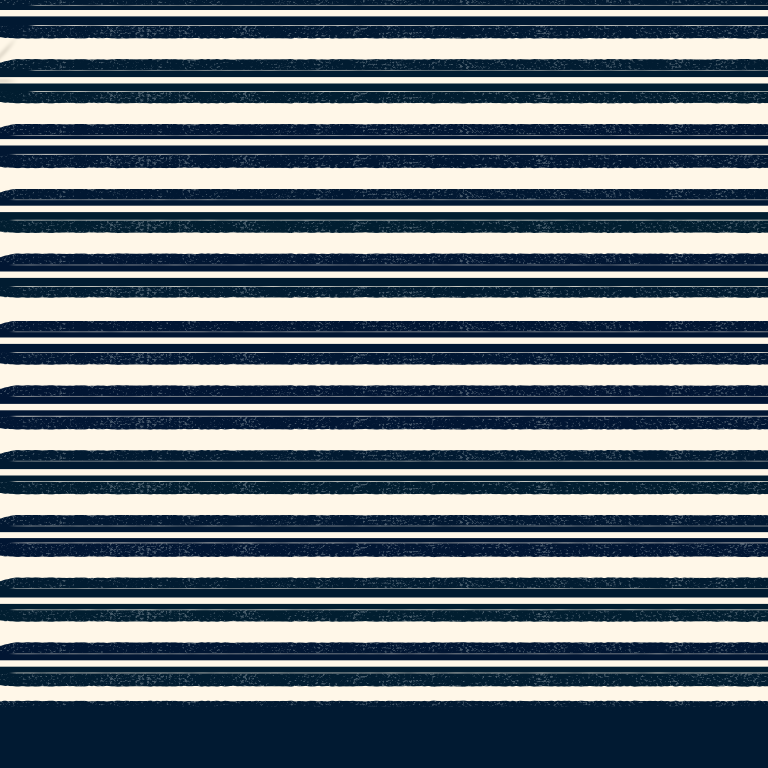
Reproduce this pattern procedurally as a WebGL 2 fragment shader.

```glsl
#version 300 es
precision highp float;
// Worn navy double stripes with hairlines on cream, above a solid navy hem.

uniform vec2 u_resolution;
out vec4 fragColor;

float hash(vec2 p) {
  vec3 q = fract(p.xyx * vec3(0.1031, 0.103, 0.0973));
  q += dot(q, q.yzx + 33.33);
  return fract((q.x + q.y) * q.z);
}

float cornerSlope(vec2 cell, vec2 offset) {
  float angle = 6.2832 * hash(cell);
  return dot(vec2(cos(angle), sin(angle)), offset);
}

float gradientNoise(vec2 p) {
  vec2 i = floor(p), f = fract(p);
  vec2 w = f * f * f * (f * (f * 6.0 - 15.0) + 10.0);
  vec2 e = vec2(1, 0);
  return mix(mix(cornerSlope(i, f), cornerSlope(i + e, f - e), w.x),
             mix(cornerSlope(i + e.yx, f - e.yx), cornerSlope(i + 1.0, f - 1.0), w.x), w.y);
}

// Antialiased coverage of the span from a to b
float span(float y, float a, float b, float px) {
  return clamp((y - a) / px + 0.5, 0.0, 1.0) - clamp((y - b) / px + 0.5, 0.0, 1.0);
}

// Top of the narrow gap and place of the lower hairline, for each repeat
const vec2 drift[11] = vec2[11](
  vec2(15.7, 30.7), vec2(18, 32), vec2(15.2, 30), vec2(17, 31), vec2(18, 32.6), vec2(17, 31.5),
  vec2(18.6, 30.5), vec2(19, 31), vec2(17.3, 28.6), vec2(20, 31.8), vec2(18, 30.2));

void main() {
  // The canvas is 768 units wide and high, measured down from the top left
  float px = 768.0 / min(u_resolution.x, u_resolution.y);
  vec2 p = vec2(gl_FragCoord.x, u_resolution.y - gl_FragCoord.y) / u_resolution * 768.0;

  // Eleven repeats, the middle ones set slightly lower
  float sag = 2.2 * smoothstep(298.0, 320.0, p.y) * (1.0 - smoothstep(530.0, 557.0, p.y));
  float down = p.y - sag + 5.7;
  float row = clamp(floor(down / 64.8), 0.0, 10.0);
  float y = down - row * 64.8;
  vec2 place = drift[int(row)];

  // Ragged outer edges, pulled in at the left end
  float ragged = 0.7 * gradientNoise(vec2(p.x * 0.22, 3.5));
  float leftPull = 1.0 - smoothstep(0.0, 15.0, p.x);
  float top = 0.2 + ragged + 3.0 * leftPull;
  float bottom = 44.0 - ragged - 0.8 * leftPull;
  float ink = span(y, top, bottom, px) - span(y, place.x, place.x + 6.4, px);
  float hem = clamp((p.y - 701.0 - ragged) / px + 0.5, 0.0, 1.0);
  ink = max(ink, hem);

  // Flecks shared by all repeats, gathered in loose clusters
  float inHem = step(700.0, p.y);
  vec2 wear = vec2(p.x, mix(y, p.y - 701.0, inHem));
  float cluster = gradientNoise(wear * vec2(0.045, 0.07) + 7.0);
  float grain = gradientNoise(wear * vec2(0.32, 0.45));
  grain += 0.6 * gradientNoise(wear * vec2(0.7, 0.8) + 31.0);
  float worn = span(y, top, 10.5, px) + span(y, place.y + 0.8, bottom, px);
  worn = mix(worn, 1.0 - smoothstep(3.0, 7.0, wear.y), inHem);
  float fleck = worn * smoothstep(0.08, 0.7, grain + 0.55 * cluster);

  // Hairlines fade in from the left
  float upperHair = 10.9 + 0.6 * (hash(vec2(row, 5.0)) - 0.5);
  float hair = 0.65 * span(y, upperHair, upperHair + 0.8, px);
  hair += 0.85 * span(y, place.y, place.y + 0.9, px);
  float hairStart = row < 2.0 ? 33.0 : 14.0;
  hair *= smoothstep(hairStart - 6.0, hairStart + 4.0, p.x) * (1.0 - inHem);
  hair *= 0.85 + 0.4 * gradientNoise(vec2(p.x * 0.06, row * 3.7));

  // Small shifts of tint from stripe to stripe
  float tint = hash(vec2(row + 2.0, step(22.0, y) + 9.0)) - 0.5;
  vec3 navy = vec3(0.005, 0.1, 0.195) + vec3(0.0, 0.035, -0.012) * tint * (1.0 - inHem);
  vec3 cream = vec3(1.0, 0.97, 0.91);

  // Faint grey smudge on the ground at the upper left
  float smudge = exp(-pow((p.x + p.y - 56.0) / 4.0, 2.0)) + exp(-pow((p.y - 81.0) / 2.5, 2.0));
  vec3 ground = cream - 0.1 * smudge * (1.0 - smoothstep(4.0, 20.0, p.x));

  vec3 inkColor = mix(navy, vec3(0.5, 0.56, 0.6), 0.55 * fleck);
  inkColor = mix(inkColor, cream, clamp(hair, 0.0, 1.0));
  fragColor = vec4(mix(ground, inkColor, ink), 1.0);
}
```
